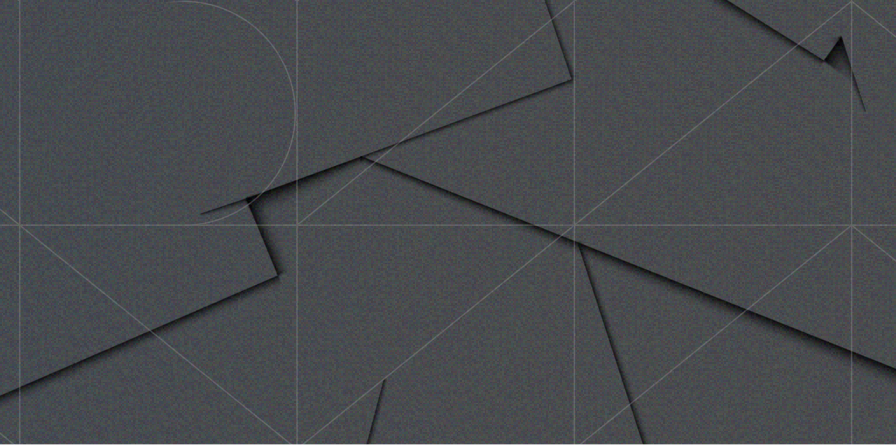
Write a Shadertoy shader that draws this background.

```glsl
// Overlapping charcoal paper sheets with soft shadows, fine grain and a thin geometric grid.

float hash(vec2 p) {
    return fract(sin(dot(p, vec2(127.1, 311.7))) * 43758.5453);
}

// Positive on the right-hand side of the direction a -> b
float sideOf(vec2 p, vec2 a, vec2 b) {
    vec2 dir = normalize(b - a), q = p - a;
    return q.x * dir.y - q.y * dir.x;
}

// Shadow falling to the right of a -> b; its width runs from startWidth to endWidth
float edgeShadow(vec2 p, vec2 a, vec2 b, float startWidth, float endWidth) {
    float px = 1.0 / iResolution.y;
    float len = length(b - a);
    float along = dot(p - a, (b - a) / len);
    float side = sideOf(p, a, b);
    float width = mix(startWidth, endWidth, clamp(along / len, 0.0, 1.0));
    float falloff = max(1.0 - max(side, 0.0) / width, 0.0);
    float ends = smoothstep(-0.005, 0.003, along) * smoothstep(-0.005, 0.003, len - along);
    return falloff * falloff * ends * smoothstep(-px, px, side);
}

float hairline(float dist) {
    return 1.0 - smoothstep(0.0, 0.001 + 1.0 / iResolution.y, abs(dist));
}

// Grid of cells with one diagonal each, and an arc in one cell
float gridLines(vec2 p) {
    vec2 size = vec2(0.619, 0.5);
    vec2 q = (p - vec2(0.044, 0.4974)) / size;
    vec2 cell = floor(q), f = fract(q);

    float lines = hairline((fract(q.x + 0.5) - 0.5) * size.x);
    lines = max(lines, hairline(p.y - 0.4974));

    bool rising = cell.x == 1.0 || cell.x == 2.0;
    float diagonal = rising ? f.x - f.y : f.x + f.y - 1.0;
    bool arcCell = cell.x == 0.0 && cell.y == 0.0;
    if (!arcCell) lines = max(lines, hairline(diagonal / length(1.0 / size)));

    float arc = hairline(length(p - vec2(0.409, 0.747)) - 0.25);
    return max(lines, arc * smoothstep(0.35, 0.43, p.x));
}

// Light left over after every sheet edge has cast its shadow
float sheetLight(vec2 p) {
    float light = 1.0;

    // Upper left sheet
    vec2 fold = vec2(0.549, 0.557), meet = vec2(0.807, 0.651), tip = vec2(1.276, 0.823);
    light *= 1.0 - 0.75 * edgeShadow(p, vec2(0.448, 0.523), fold, 0.008, 0.022);
    light *= 1.0 - 0.90 * edgeShadow(p, fold, meet, 0.065, 0.022);
    light *= 1.0 - 0.75 * edgeShadow(p, meet, tip, 0.014, 0.018);
    light *= 1.0 - 0.65 * edgeShadow(p, tip, vec2(1.209, 1.02), 0.018, 0.016);

    // Lower left sheet
    vec2 corner = vec2(0.620, 0.385);
    light *= 1.0 - 0.80 * edgeShadow(p, corner, fold, 0.036, 0.045);
    light *= 1.0 - 0.80 * edgeShadow(p, vec2(-0.05, 0.095), corner, 0.034, 0.030);

    // Long diagonal sheet and the two seams beneath it
    light *= 1.0 - 0.85 * edgeShadow(p, meet, vec2(2.05, 0.157), 0.020, 0.048);
    light *= 1.0 - 0.75 * edgeShadow(p, vec2(1.438, 0.0), vec2(1.289, 0.458), 0.020, 0.018);
    light *= 1.0 - 0.70 * edgeShadow(p, vec2(0.816, 0.0), vec2(0.857, 0.154), 0.020, 0.012);

    // Notched sheet at the upper right
    vec2 notch = vec2(1.839, 0.865), peak = vec2(1.878, 0.919), tail = vec2(1.932, 0.753);
    float inside = smoothstep(-0.003, 0.003, sideOf(p, peak, tail));
    light *= 1.0 - 0.80 * edgeShadow(p, vec2(1.602, 1.013), notch, 0.034, 0.022);
    light *= 1.0 - 0.88 * edgeShadow(p, notch, peak, 0.085, 0.060) * inside;
    light *= 1.0 - 0.60 * edgeShadow(p, peak, tail, 0.035, 0.006);
    return light;
}

void mainImage(out vec4 fragColor, in vec2 fragCoord) {
    vec2 p = fragCoord / iResolution.y;

    // Charcoal paper, slightly cooler on the left
    vec3 color = mix(vec3(0.275, 0.292, 0.312), vec3(0.288, 0.297, 0.308), clamp(p.x, 0.0, 1.0));
    color *= sheetLight(p);
    color = mix(color, vec3(0.62), 0.32 * gridLines(p));

    // Coloured grain
    vec2 speck = floor(p * 256.0);
    vec3 grain = vec3(hash(speck), hash(speck + 37.0), hash(speck + 91.0)) - 0.5;
    color += 0.075 * grain;

    // White strip along the bottom
    float px = 1.0 / iResolution.y;
    color = mix(vec3(1.0), color, smoothstep(0.008 - 0.5 * px, 0.008 + 0.5 * px, p.y));
    fragColor = vec4(color, 1.0);
}
```
